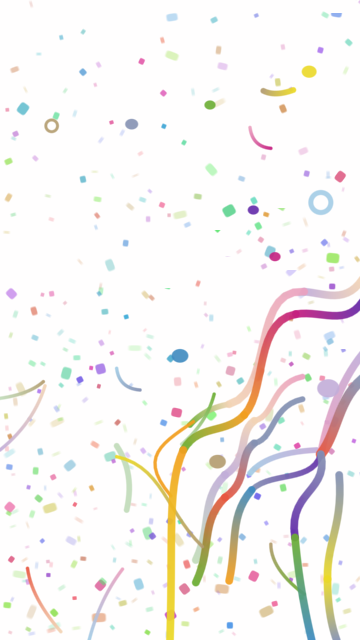
This background is drawn by a WebGL 1 fragment shader. Its source:

```glsl
precision highp float;
// Paper confetti over white with rainbow ribbons sweeping up to the right.
// Ribbons are cubic curves shaded along their length by nearest distance;
// confetti flakes come from jittered grids.
uniform vec2 u_resolution;

const float HEIGHT = 7.68; // canvas height in drawing units
const float SOFT = .022;   // edge softness
const float BOLD = .046, MID = .034, THIN = .02;

const vec3 PURPLE = vec3(.38,.16,.66);
const vec3 ROSE = vec3(.77,.12,.5);
const vec3 RED = vec3(.91,.34,.25);
const vec3 ORANGE = vec3(.95,.62,.12);
const vec3 YELLOW = vec3(.92,.85,.15);
const vec3 GREEN = vec3(.42,.68,.2);
const vec3 BLUE = vec3(.24,.54,.75);
const vec3 SLATE = vec3(.52,.57,.7);
const vec3 TAN = vec3(.7,.61,.43);
const vec3 PINK = vec3(.92,.63,.75);
const vec3 PEACH = vec3(.95,.83,.71);
const vec3 LILAC = vec3(.76,.68,.85);
const vec3 MINT = vec3(.76,.86,.73);
const vec3 SKY = vec3(.64,.8,.9);

vec2 hash2(vec2 p) {
  return fract(sin(vec2(dot(p, vec2(127.1,311.7)), dot(p, vec2(269.5,183.3)))) * 43758.5);
}

float cover(float d) { return 1. - smoothstep(-SOFT, SOFT, 2. * d); }

// Cubic stroke from a to d with handles in bc, coloured end to end
void ribbon(inout vec3 ink, vec2 p, vec2 a, vec4 bc, vec2 d, float w, vec3 from, vec3 to) {
  vec2 b = bc.xy, c = bc.zw, start = a;
  if (p != clamp(p, min(min(a, b), min(c, d)) - .1, max(max(a, b), max(c, d)) + .1)) return;
  const float STEPS = 14.;
  float best = 9., along = 0.;
  for (float i = 0.; i < STEPS; i++) {
    float t = (i + 1.) / STEPS, s = 1. - t;
    vec2 end = s * s * (s * a + 3. * t * b) + t * t * (3. * s * c + t * d);
    vec2 e = end - start;
    float h = clamp(dot(p - start, e) / dot(e, e), 0., 1.);
    float gap = length(p - start - e * h);
    if (gap < best) { best = gap; along = (i + h) / STEPS; }
    start = end;
  }
  ink = mix(ink, mix(from, to, along), .93 * cover(best - w));
}

// Simple bend: start and handle in ab, end in c
void arc(inout vec3 ink, vec2 p, vec4 ab, vec2 c, float w, vec3 from, vec3 to) {
  ribbon(ink, p, ab.xy, mix(vec4(ab.xy, c), ab.zwzw, .667), c, w, from, to);
}

// Long wavy strand falling to the lower left
void strand(inout vec3 ink, vec2 p, vec3 top, vec3 upper, vec3 lower, vec3 tip) {
  vec2 m = vec2(3.05,2.63), n = vec2(2.7,1.98);
  ribbon(ink, p, vec2(3.63,3.16), vec4(3.25,3.08,3.3,2.68), m, MID, top, upper);
  ribbon(ink, p, m, vec4(2.85,2.48,3,2.18), n, BOLD, upper, lower);
  ribbon(ink, p, n, vec4(2.4,1.68,2.55,1.38), vec2(2.35,.96), BOLD, lower, tip);
}

void spot(inout vec3 ink, vec2 p, vec2 c, float r, vec3 tint) {
  ink = mix(ink, tint, .9 * cover(length((p - c) * vec2(.9,1.1)) - r));
}

void ring(inout vec3 ink, vec2 p, vec2 c, float r, vec3 tint) {
  ink = mix(ink, tint, .9 * cover(abs(length(p - c) - r) - .25 * r));
}

// One jittered grid of turned flakes, thinning out towards the top
void confetti(inout vec3 ink, vec2 p, float cell, float size, float fill, float seed) {
  vec2 id = floor(p / cell), r = hash2(id + seed), s = hash2(id + seed + 31.), k = hash2(id + seed + 57.);
  if (r.x > fill * mix(1., .3, smoothstep(1., HEIGHT, p.y))) return;
  vec2 q = p - (id + .2 + .6 * s) * cell;
  float turn = 6.28 * r.y;
  q *= mat2(cos(turn), -sin(turn), sin(turn), cos(turn));
  vec2 extent = size * (vec2(.6,.35) + .4 * k), z = q * q / (extent * extent);
  float d = (pow(dot(z, z), .25) - 1.) * extent.y;
  vec3 tint = mix(.55 + .4 * cos(6.28 * (k.x + vec3(0,.33,.67))), SLATE, .35 * s.x);
  ink = mix(ink, tint, mix(.2, .9, k.y * k.y) * cover(d));
}

void main() {
  vec2 p = gl_FragCoord.xy / u_resolution.y * HEIGHT;
  vec3 ink = vec3(1,.995,.995);
  confetti(ink, p, .48, .085, .6, 3.);
  confetti(ink, p, .27, .05, .55, 11.);
  confetti(ink, p, .21, .035, .3, 23.);

  // Loose curls
  arc(ink, p, vec4(.52,3.1,.35,2.95), vec2(0,2.9), THIN, TAN, MINT);
  arc(ink, p, vec4(.54,3.05,.4,2.6), vec2(0,2.28), THIN, PEACH, LILAC);
  arc(ink, p, vec4(1.4,2.33,1.62,2), vec2(1.52,1.56), MID, MINT, MINT);
  arc(ink, p, vec4(1.4,3.26,1.43,3.02), vec2(1.68,3), THIN, SKY, SLATE);
  arc(ink, p, vec4(.33,.86,.38,.5), vec2(.73,.1), THIN, RED, PEACH);
  arc(ink, p, vec4(1.47,.85,1.2,.5), vec2(1.07,0), THIN, PINK, SKY);
  arc(ink, p, vec4(3.25,1.15,3.25,.85), vec2(3.65,.55), THIN, TAN, GREEN);
  arc(ink, p, vec4(3,6.15,3.03,5.92), vec2(3.25,5.9), THIN, PINK, ROSE);
  arc(ink, p, vec4(3.16,6.59,3.3,6.52), vec2(3.52,6.6), MID, TAN, YELLOW);

  // Strands and the bundle at the right
  arc(ink, p, vec4(3.8,2.28,3.2,2.25), vec2(3,2), MID, LILAC, SKY);
  strand(ink, p, PINK, PEACH, LILAC, MINT);
  strand(ink, p + vec2(0,.27), SLATE, SLATE, RED, GREEN);
  vec2 e = vec2(3.02,1.8), f = vec2(3.54,1.23), g = vec2(3.93,.73), knot = vec2(3.85,2.23);
  arc(ink, p, vec4(4.35,3.43,4,3), knot, BOLD, LILAC, PINK);
  ribbon(ink, p, vec2(4.35,3.13), vec4(4.05,2.88,4.05,2.48), knot, .06, SLATE, RED);
  ribbon(ink, p, knot, vec4(3.75,1.88,3.25,2.03), e, MID, PURPLE, SLATE);
  ribbon(ink, p, e, vec4(2.75,1.48,2.85,1.18), vec2(2.75,.71), BOLD, BLUE, ORANGE);
  ribbon(ink, p, knot, vec4(3.95,1.78,3.45,1.78), f, BOLD, SLATE, PURPLE);
  ribbon(ink, p, f, vec4(3.58,.78,3.65,.38), vec2(3.74,0), BOLD, GREEN, BLUE);
  ribbon(ink, p, vec2(4.07,1.98), vec4(4.12,1.38,3.92,1.18), g, BOLD, SLATE, YELLOW);
  arc(ink, p, vec4(g,3.93,.3), vec2(4.04,0), BOLD, YELLOW, SLATE);

  // Upper pale ribbon and its crossing tails
  vec2 b = vec2(3.65,4.18), c = vec2(2.75,2.83);
  ribbon(ink, p, vec2(4.35,4.33), vec4(4.15,4.03,3.9,4.16), b, BOLD, PEACH, LILAC);
  ribbon(ink, p, b, vec4(3,4.23,3.3,2.98), c, BOLD, PINK, PEACH);
  arc(ink, p, vec4(c,2.45,2.78), vec2(2.28,2.58), MID, PEACH, GREEN);
  arc(ink, p, vec4(2.57,2.95,2.48,2.6), vec2(2.18,2.35), THIN, GREEN, MINT);
  ribbon(ink, p, vec2(2.32,2.62), vec4(1.95,2.36,1.65,2.2), vec2(2.05,1.73), THIN, ORANGE, ORANGE);
  ribbon(ink, p, vec2(1.4,2.2), vec4(1.95,2.08,2,1.53), vec2(2.43,1.12), THIN, YELLOW, TAN);

  // Main rainbow ribbon
  vec2 h = vec2(3.55,3.91), k = vec2(2.93,2.7), m = vec2(2.2,2.28);
  ribbon(ink, p, vec2(4.35,4.06), vec4(4.15,3.76,3.85,3.96), h, BOLD, PURPLE, ROSE);
  ribbon(ink, p, h, vec4(3.05,3.83,3.2,2.98), k, BOLD, ROSE, ORANGE);
  ribbon(ink, p, k, vec4(2.7,2.46,2.38,2.6), m, BOLD, ORANGE, GREEN);
  ribbon(ink, p, m, vec4(2,1.83,2.08,1.28), vec2(2.04,0), BOLD, ORANGE, YELLOW);

  // Larger flakes and rings
  spot(ink, p, vec2(1.58,6.19), .07, SLATE);
  spot(ink, p, vec2(3.71,6.82), .08, YELLOW);
  spot(ink, p, vec2(2.52,6.42), .06, GREEN);
  spot(ink, p, vec2(3.04,5.16), .06, PURPLE);
  spot(ink, p, vec2(3.3,4.6), .06, ROSE);
  spot(ink, p, vec2(2.16,3.41), .09, BLUE);
  spot(ink, p, vec2(2.61,2.14), .09, TAN);
  spot(ink, p, vec2(3.94,3.02), .12, LILAC);
  ring(ink, p, vec2(3.85,5.25), .12, SKY);
  ring(ink, p, vec2(.62,6.17), .07, TAN);
  gl_FragColor = vec4(ink, 1);
}
```
